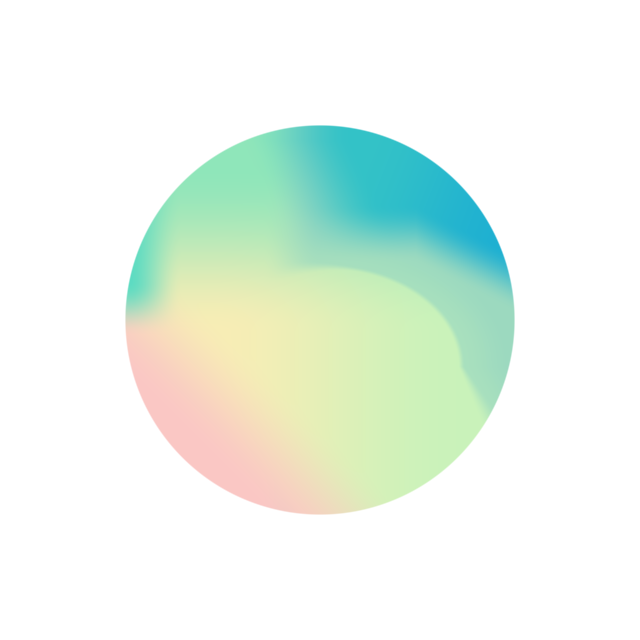
A WebGL 1 fragment shader for this background:

```glsl
precision highp float;
// A soft pastel gradient disc with a curved teal fold, centred on white.
uniform vec2 u_resolution;

const vec3 WHITE = vec3(1.0);
const vec3 CREAM = vec3(0.97, 0.93, 0.71);
const vec3 LIME  = vec3(0.79, 0.95, 0.73);
const vec3 PINK  = vec3(0.98, 0.78, 0.77);
const vec3 GREEN = vec3(0.56, 0.90, 0.73);
const vec3 AQUA  = vec3(0.36, 0.86, 0.76);
const vec3 SAGE  = vec3(0.61, 0.85, 0.75);
const vec3 TEAL  = vec3(0.20, 0.76, 0.78);
const vec3 BLUE  = vec3(0.12, 0.69, 0.82);

const vec2 DISC_CENTER = vec2(0.5);
const float DISC_RADIUS = 0.304;
const vec2 FOLD_CENTER = vec2(0.508, 0.427);
const vec2 FOLD_RADII = vec2(0.213, 0.156);
const float FOLD_FLARE = 0.55;
const float FOLD_SOFTNESS = 0.004;

// Approximate distance outside the fold: an arch with a flaring right foot.
float foldDistance(vec2 uv) {
    vec2 p = uv - FOLD_CENTER;
    p.x -= FOLD_FLARE * max(-p.y, 0.0);
    p.y = max(p.y, 0.0);
    return (length(p / FOLD_RADII) - 1.0) * FOLD_RADII.y;
}

// Warm lower field, fading to green above and aqua at the left rim.
vec3 warmField(vec2 uv) {
    vec3 color = mix(CREAM, LIME, smoothstep(0.33, 0.72, uv.x));
    color = mix(color, PINK, 1.0 - smoothstep(0.61, 0.84, uv.x + uv.y));
    color = mix(color, GREEN, smoothstep(0.48, 0.74, uv.y));
    float leftRim = 1.0 - smoothstep(0.20, 0.285, uv.x);
    return mix(color, AQUA, leftRim * smoothstep(0.475, 0.56, uv.y));
}

// Sage veil behind the fold, with its left side dissolving into the field.
float veilAmount(vec2 uv) {
    float d = foldDistance(uv);
    float softness = FOLD_SOFTNESS
        + 0.012 * (1.0 - smoothstep(0.42, 0.56, uv.x))
        + 0.12 * max(FOLD_CENTER.y - uv.y, 0.0);
    float outside = smoothstep(-softness, softness, d);
    float density = mix(0.72, 1.0, smoothstep(0.0, 0.06, d));
    return outside * density * smoothstep(0.41, 0.50, uv.x);
}

// Deep teal glow along the upper right.
float tealAmount(vec2 uv) {
    float left = 0.38 + 0.45 * max(0.78 - uv.y, 0.0);
    float across = smoothstep(left, left + 0.17, uv.x);
    float height = uv.y + 0.5 * max(uv.x - 0.65, 0.0);
    return across * smoothstep(0.59, 0.68, height);
}

void main() {
    float side = min(u_resolution.x, u_resolution.y);
    vec2 uv = (gl_FragCoord.xy - 0.5 * u_resolution) / side + 0.5;

    vec3 color = mix(warmField(uv), SAGE, veilAmount(uv));
    vec3 deep = mix(TEAL, BLUE, smoothstep(0.52, 0.80, uv.x - 0.4 * (uv.y - 0.65)));
    color = mix(color, deep, tealAmount(uv));

    // Disc edge, smoothed over about one pixel
    float edge = length(uv - DISC_CENTER) - DISC_RADIUS;
    float disc = 1.0 - smoothstep(-1.0 / side, 1.0 / side, edge);
    gl_FragColor = vec4(mix(WHITE, color, disc), 1.0);
}
```
